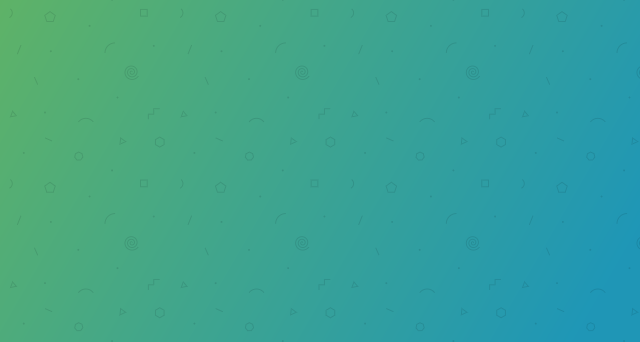
Reproduce this background procedurally as a Shadertoy shader.

```glsl
// A green to blue slanted gradient under a faint repeating sheet of doodles:
// polygons, arcs, strokes, a zigzag, a spiral and dots. Each doodle is a
// distance function measured to its nearest copy on a square tiling.

const float DESIGN_WIDTH = 768.0;          // canvas width in design units
const float TILE = 204.8;                  // repeat of the doodle sheet
const float LINE_HALF = 0.55;              // half of the stroke width
const float DOT_RADIUS = 1.1;
const float INK_ALPHA = 0.12;
const vec3 INK = vec3(0.0, 0.08, 0.10);
const vec3 GREEN = vec3(0.37, 0.70, 0.404);
const vec3 BLUE = vec3(0.12, 0.59, 0.715);
const vec2 SLOPE = vec2(0.866, 0.5);       // gradient direction, y down
const float BLUE_STOP = 0.92;              // gradient is solid blue after this
const float PI = 3.14159;
const float TAU = 6.28318;

const vec2 DOTS[8] = vec2[8](
    vec2(134.5, 204.5), vec2(28.5, 183.5), vec2(107.5, 31.0), vec2(184.5, 55.0),
    vec2(61.0, 61.5), vec2(141.0, 117.0), vec2(94.0, 95.0), vec2(54.0, 135.0));
const vec2 ZIGZAG[5] = vec2[5](
    vec2(178.0, 142.5), vec2(178.0, 137.0), vec2(184.5, 137.0),
    vec2(184.5, 130.5), vec2(191.0, 130.5));

// Offset from the nearest repeated copy of a centre
vec2 fromNearest(vec2 p, vec2 centre) {
    return mod(p - centre + 0.5 * TILE, TILE) - 0.5 * TILE;
}

float segment(vec2 p, vec2 a, vec2 b) {
    vec2 q = fromNearest(p, a), ab = b - a;
    return length(q - ab * clamp(dot(q, ab) / dot(ab, ab), 0.0, 1.0));
}

// Outline of a regular polygon with one corner at the given angle
float polygon(vec2 p, vec2 centre, float sides, float radius, float corner) {
    vec2 q = fromNearest(p, centre);
    float sector = TAU / sides;
    float a = mod(atan(q.y, q.x) - corner, sector) - 0.5 * sector;
    return abs(length(q) * cos(a) - radius * cos(0.5 * sector));
}

// Circular arc spread evenly about a middle angle
float arc(vec2 p, vec2 centre, float radius, float middle, float spread) {
    vec2 q = fromNearest(p, centre);
    float c = cos(middle), s = sin(middle);
    q = vec2(c * q.x + s * q.y, abs(c * q.y - s * q.x));
    if (atan(q.y, q.x) < spread) return abs(length(q) - radius);
    return length(q - radius * vec2(cos(spread), sin(spread)));
}

// Three-turn spiral with evenly spaced arms
float spiral(vec2 p, vec2 centre, float spacing, float endAngle) {
    vec2 q = fromNearest(p, centre);
    float turn = fract((endAngle - atan(q.y, q.x)) / TAU);
    float r = length(q);
    float arm = clamp(floor(r / spacing - turn + 0.5), 0.0, 2.0);
    return abs(r - spacing * (arm + turn));
}

float strokes(vec2 p) {
    // Closed outlines
    float d = polygon(p, vec2(60.0, 20.5), 5.0, 6.6, -0.5 * PI);
    d = min(d, polygon(p, vec2(94.5, 187.5), 7.0, 5.0, 0.2));
    d = min(d, polygon(p, vec2(191.7, 170.5), 6.0, 6.0, -0.5 * PI));
    d = min(d, polygon(p, vec2(172.6, 15.3), 4.0, 5.7, 0.25 * PI));
    d = min(d, polygon(p, vec2(146.5, 169.5), 3.0, 4.3, 0.1));
    d = min(d, polygon(p, vec2(15.8, 137.5), 3.0, 4.0, -1.75));

    // Open curves
    d = min(d, arc(p, vec2(138.0, 63.5), 12.0, -0.75 * PI, 0.75));
    d = min(d, arc(p, vec2(103.0, 153.2), 11.2, -0.5 * PI, 0.87));
    d = min(d, arc(p, vec2(8.5, 15.5), 6.2, 0.1, 0.9));
    d = min(d, spiral(p, vec2(158.0, 86.5), 3.1, 0.55));

    // Straight strokes
    d = min(d, segment(p, vec2(54.5, 165.7), vec2(62.0, 169.0)));
    d = min(d, segment(p, vec2(25.0, 54.5), vec2(21.0, 64.5)));
    d = min(d, segment(p, vec2(41.5, 93.0), vec2(45.0, 101.0)));
    for (int i = 0; i < 4; i++) d = min(d, segment(p, ZIGZAG[i], ZIGZAG[i + 1]));
    return d;
}

float dots(vec2 p) {
    float d = TILE;
    for (int i = 0; i < 8; i++) d = min(d, length(fromNearest(p, DOTS[i])));
    return d;
}

void mainImage(out vec4 fragColor, in vec2 fragCoord) {
    // Design units, measured down from the top left
    float pixel = DESIGN_WIDTH / iResolution.x;
    vec2 size = iResolution.xy * pixel;
    vec2 p = vec2(fragCoord.x, iResolution.y - fragCoord.y) * pixel;

    // Slanted gradient
    float t = dot(p, SLOPE) / dot(size, SLOPE);
    vec3 color = mix(GREEN, BLUE, clamp(t / BLUE_STOP, 0.0, 1.0));

    // Box-filtered coverage keeps thin strokes faithful at any size
    float d = strokes(p);
    float ink = clamp((LINE_HALF - d) / pixel + 0.5, 0.0, 1.0)
              - clamp((-LINE_HALF - d) / pixel + 0.5, 0.0, 1.0);
    ink = max(ink, clamp((DOT_RADIUS - dots(p)) / pixel + 0.5, 0.0, 1.0));

    fragColor = vec4(mix(color, INK, INK_ALPHA * ink), 1.0);
}
```
